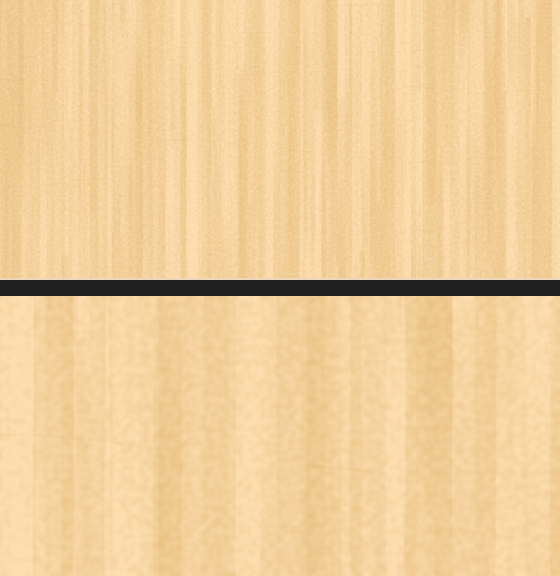
Top, the full canvas; bottom, a detail of the centre.
Write a WebGL 1 fragment shader that draws this texture.

```glsl
precision highp float;
// Pale maple veneer: narrow upright strips with soft streaks, fine grain and faint scratches.

uniform vec2 u_resolution;

#define STAVES 23.0          // broad strips per canvas height
#define STREAKS 52.0         // narrow streaks per canvas height
#define STAVE_CONTRAST 0.62
#define STREAK_CONTRAST 0.46
#define SEAM_DEPTH 0.30
#define GRAIN_SCALE 115.0
#define GRAIN_DEPTH 0.50
#define SCRATCH_DEPTH 0.20
#define BASE_TONE 0.64
#define HONEY vec3(0.920, 0.768, 0.530)
#define CREAM vec3(0.986, 0.860, 0.672)
#define PALE_EDGE vec3(0.930, 0.840, 0.735)

float hash(vec2 p) {
  vec3 q = fract(p.xyx * vec3(0.1031, 0.1030, 0.0973));
  q += dot(q, q.yzx + 33.33);
  return fract((q.x + q.y) * q.z);
}

float cornerSlope(vec2 cell, vec2 offset) {
  float angle = 6.2832 * hash(cell);
  return dot(vec2(cos(angle), sin(angle)), offset);
}

// Gradient noise, roughly -0.7 to 0.7
float noise(vec2 p) {
  vec2 i = floor(p), f = p - i;
  vec2 u = f * f * f * (f * (f * 6.0 - 15.0) + 10.0);
  vec2 e = vec2(1.0, 0.0);
  return mix(mix(cornerSlope(i, f), cornerSlope(i + e, f - e), u.x),
             mix(cornerSlope(i + e.yx, f - e.yx), cornerSlope(i + 1.0, f - 1.0), u.x), u.y);
}

// Tone of one strip, changing softly or at a butt joint along its length
float stripTone(float id, float y, float joints, float seed) {
  float along = y * joints + 7.0 * hash(vec2(id, seed + 1.0));
  float row = floor(along);
  float joint = smoothstep(0.0, 0.03 + 0.4 * hash(vec2(id, seed + 2.0)), along - row);
  float tone = mix(hash(vec2(id, row - 1.0 + seed)), hash(vec2(id, row + seed)), joint);
  return tone + 0.25 * noise(vec2(id * 3.7 + seed, y * 2.5));
}

// Strips of uneven width: x is the tone, y the dark seam between neighbours
vec2 strips(vec2 p, float count, float joints, float seed) {
  float x = p.x * count + 40.0;
  float id = floor(x), f = x - id;
  float edge = 0.5 + 0.66 * (hash(vec2(id, seed)) - 0.5);
  edge += 0.10 * noise(vec2(id * 5.3, p.y * 3.0 + seed));
  float soft = count * (0.0012 + 0.6 / u_resolution.y);
  float side = smoothstep(edge - soft, edge + soft, f);
  float tone = mix(stripTone(id, p.y, joints, seed),
                   stripTone(id + 1.0, p.y, joints, seed), side);
  float strength = smoothstep(0.35, 1.0, hash(vec2(id, seed + 9.0)));
  strength *= smoothstep(-0.35, 0.25, noise(vec2(id * 2.9, p.y * 2.2 + seed)));
  return vec2(tone, strength * exp(-abs(f - edge) / soft));
}

// Thin, broken, slightly tilted hairlines
float scratches(vec2 p) {
  float sum = 0.0;
  for (int i = 0; i < 7; i++) {
    float k = float(i);
    float slope = 0.3 * (hash(vec2(k, 71.0)) - 0.5);
    float height = (k + hash(vec2(k, 72.0))) / 7.0;
    float wave = 0.025 * noise(vec2(p.x * 4.0, k * 8.1));
    float gap = abs(p.y - height - slope * (p.x - 1.0) - wave);
    float broken = smoothstep(0.0, 0.3, noise(vec2(p.x * 5.0, k * 13.7 + 0.4)));
    sum += broken * (1.0 - smoothstep(0.0, 0.0015 + 1.0 / u_resolution.y, gap));
  }
  return sum;
}

void main() {
  vec2 p = gl_FragCoord.xy / u_resolution.y;

  // Strips and streaks
  vec2 stave = strips(p, STAVES, 0.6, 11.0);
  vec2 streak = strips(p, STREAKS, 1.3, 53.0);
  float tone = BASE_TONE;
  tone += STAVE_CONTRAST * (stave.x - 0.5) + STREAK_CONTRAST * (streak.x - 0.5);
  tone -= SEAM_DEPTH * (stave.y + 0.4 * streak.y);
  tone += 0.18 * noise(vec2(p.x * 75.0, p.y * 2.0));

  // Surface grain and wear
  float grain = noise(p * GRAIN_SCALE) + 0.5 * noise(p.yx * GRAIN_SCALE * 0.53 + 19.0);
  tone += GRAIN_DEPTH * grain * 0.8;
  tone -= SCRATCH_DEPTH * scratches(p);

  // Pale lower border
  vec3 color = mix(HONEY, CREAM, clamp(tone, -0.15, 1.08));
  float border = 1.0 - smoothstep(0.005, 0.005 + 1.0 / u_resolution.y, p.y);
  gl_FragColor = vec4(mix(color, PALE_EDGE, border), 1.0);
}
```
